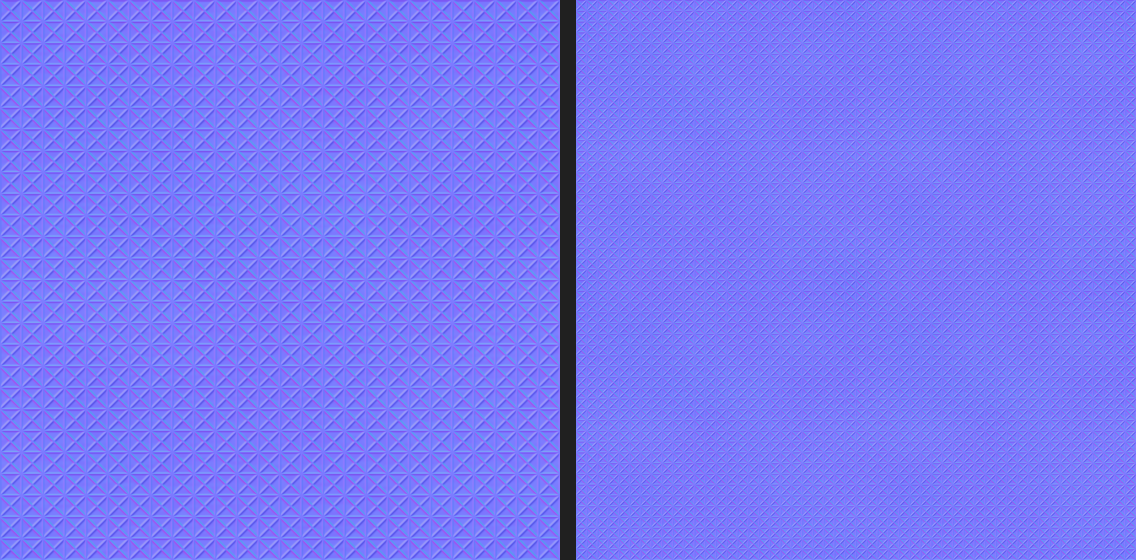
Left, the tile; right, the same tile 2 across and 2 down.
A WebGL 2 fragment shader for this texture map:

```glsl
#version 300 es
precision highp float;

uniform vec2 u_resolution;
out vec4 outColor;

#define CELLS 26.0          // repeats across and down
#define STRAIGHT_WIDTH 0.055
#define DIAGONAL_WIDTH 0.064
#define HORIZONTAL_DEPTH 0.30
#define VERTICAL_DEPTH 0.15
#define DIAGONAL_DEPTH 0.36
#define STREAK_AMOUNT 0.055
#define PATCH_AMOUNT 0.026
#define BASE_TILT vec2(-0.040, 0.040)

float hash(vec2 p) {
    vec3 q = fract(vec3(p.xyx) * 0.1031);
    q += dot(q, q.yzx + 33.33);
    return fract((q.x + q.y) * q.z);
}

// Value noise in -1..1 that wraps after "period" lattice steps
float wrapNoise(vec2 uv, vec2 period) {
    vec2 p = uv * period;
    vec2 cell = floor(p);
    vec2 f = fract(p);
    f = f * f * (3.0 - 2.0 * f);
    vec2 lo = mod(cell, period);
    vec2 hi = mod(cell + 1.0, period);
    float bottom = mix(hash(lo), hash(vec2(hi.x, lo.y)), f.x);
    float top = mix(hash(vec2(lo.x, hi.y)), hash(hi), f.x);
    return mix(bottom, top, f.y) * 2.0 - 1.0;
}

// Signed distance to the nearest whole number
vec2 toNearest(vec2 p) {
    return fract(p + 0.5) - 0.5;
}

// Carves one groove: surface.xy is the slope, surface.z the pad height
void carve(inout vec3 surface, float dist, vec2 across, float width, float depth) {
    float t = dist / width;
    float groove = exp(-t * t);
    vec2 wall = across * (2.33 * depth * t * groove);
    float keep = 1.0 - groove;
    surface.xy = surface.xy * keep + surface.z * wall;
    surface.z *= keep;
}

void main() {
    vec2 uv = gl_FragCoord.xy / u_resolution;
    vec2 p = uv * CELLS;

    // Straight grooves on the cell borders, both diagonals through every cell
    vec2 straight = toNearest(p);
    vec2 diagonal = toNearest(vec2(p.x + p.y, p.x - p.y)) * sqrt(0.5);
    vec2 rising = normalize(vec2(1.0, 1.0));
    vec2 falling = normalize(vec2(1.0, -1.0));

    vec3 surface = vec3(0.0, 0.0, 1.0);
    carve(surface, straight.x, vec2(1.0, 0.0), STRAIGHT_WIDTH, VERTICAL_DEPTH);
    carve(surface, straight.y, vec2(0.0, 1.0), STRAIGHT_WIDTH, HORIZONTAL_DEPTH);
    carve(surface, diagonal.x, rising, DIAGONAL_WIDTH, DIAGONAL_DEPTH);
    carve(surface, diagonal.y, falling, DIAGONAL_WIDTH, DIAGONAL_DEPTH);

    // Brushed horizontal streaks on the pads and faint broad patches
    float streak = wrapNoise(uv, CELLS * vec2(2.0, 6.0));
    vec2 patches = vec2(wrapNoise(uv, vec2(5.0)), wrapNoise(uv + 0.37, vec2(6.0)));
    vec2 tilt = BASE_TILT - surface.xy;
    tilt += vec2(0.3, 1.0) * streak * STREAK_AMOUNT * surface.z;
    tilt += patches * PATCH_AMOUNT;

    // Encode the normal with green pointing down
    float facing = sqrt(max(1.0 - dot(tilt, tilt), 0.0));
    outColor = vec4(0.5 + 0.5 * tilt.x, 0.5 - 0.5 * tilt.y, facing, 1.0);
}
```
